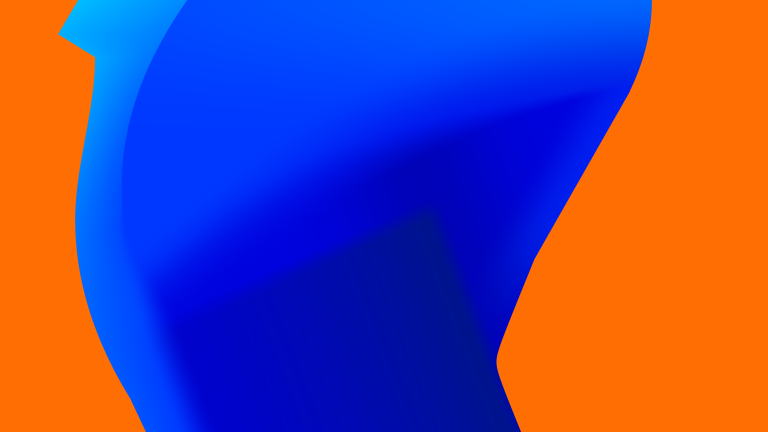
This background is drawn by a Shadertoy shader. Its source:

```glsl
// A folded blue ribbon on flat orange. Its outline and creases are curves of
// the form x(y) or y(x); signed offsets from them drive the soft gradients.
// Lengths are in canvas heights, with the origin at the lower left.

#define ORANGE      vec3(1.0, 0.43, 0.01)
#define FACE_BLUE   vec3(0.0, 0.22, 0.99)
#define FOLD_BLUE   vec3(0.0, 0.07, 0.91)
#define PANEL_LEFT  vec3(0.0, 0.01, 0.80)
#define PANEL_RIGHT vec3(0.0, 0.08, 0.54)
#define APEX        vec2(1.0, 0.52)
#define LEAN        0.39
#define CREASE_BLUR 0.10
#define PANEL_BLUR  0.03

// Antialiased coverage of the region where d is positive.
float cover(float d) {
    float pixel = max(length(vec2(dFdx(d), dFdy(d))), 1e-5);
    return clamp(0.5 + d / pixel, 0.0, 1.0);
}

// Outer left outline: notched top, shallow S, straight foot.
float leftEdge(float y) {
    float drop = 1.0 - y;
    float notch = max(0.181 - 0.588 * drop, 0.134 + 1.609 * (drop - 0.079));
    float sway = 0.174 + 0.046 * smoothstep(0.491, 0.868, y);
    float sag = max(0.491 - y, 0.0);
    float foot = 0.303 + 0.47 * (0.074 - y);
    float body = y < 0.074 ? foot : sway + 0.745 * sag * sag;
    return y > 0.868 ? notch : body;
}

// Outer right outline: rounded waist, long diagonal, curved cap.
float rightEdge(float y) {
    float waist = 1.139 + 0.41 * length(vec2(y - 0.162, 0.025));
    float diagonal = waist + 0.16 * max(y - 0.40, 0.0);
    float cap = 1.509 - 1.15 * (1.0 - y) * (1.0 - y);
    return y > 0.79 ? min(diagonal, cap) : diagonal;
}

// Crease between the pale side band and the main face.
float creaseEdge(float y) {
    float arc = 0.282 + 0.82 * (y - 0.57) * (y - 0.57);
    float line = 0.511 - 0.377 * y;
    return mix(line, arc, smoothstep(0.25, 0.5, y));
}

// Arched fold where the bright face turns into shade.
float foldHeight(float x) {
    return -0.130 + x * (1.104 - 0.322 * x);
}

// Shaded underside with its dark, tilted panel.
vec3 shadeColor(vec2 p, float right) {
    float across = p.x + LEAN * p.y;
    float apexAcross = APEX.x + LEAN * APEX.y;
    float dip = (across - apexAcross) / 0.2;
    vec3 shade = vec3(0.0, 0.01, 0.87 - 0.15 * exp(-dip * dip));

    // Light catching the right rim
    float rim = 1.0 - smoothstep(0.0, 0.14, right - p.x);
    shade += vec3(0.0, 0.11, 0.07) * rim * smoothstep(0.2, 0.5, p.y);

    float t = clamp((across - 0.515) / (apexAcross - 0.515), 0.0, 1.0);
    vec3 panel = mix(PANEL_LEFT, PANEL_RIGHT, t * mix(0.7, 1.0, t));
    float below = APEX.y + 0.446 * (p.x - APEX.x) - p.y;
    float inside = smoothstep(-PANEL_BLUR, PANEL_BLUR, below)
                 * smoothstep(-PANEL_BLUR, PANEL_BLUR, apexAcross - across);
    return mix(shade, panel, inside);
}

// Bright face: deep blue by the fold, lighter toward the upper right.
vec3 faceColor(vec2 p, float rise) {
    float lift = (0.02 + 0.12 * p.x) * smoothstep(0.68, 1.02, p.y);
    vec3 blue = mix(FOLD_BLUE, FACE_BLUE, smoothstep(0.0, 0.25, rise));
    return blue + vec3(0.0, lift, 0.01);
}

// Side band, running from blue at the foot to cyan at the top.
vec3 bandColor(float y, float depth) {
    float green = 0.32 + 0.18 * y + 0.24 * y * y;
    return vec3(0.0, green - 0.2 * clamp(depth, 0.0, 1.0), 1.0);
}

void mainImage(out vec4 fragColor, in vec2 fragCoord) {
    vec2 p = fragCoord / iResolution.y;
    float left = leftEdge(p.y);
    float right = rightEdge(p.y);
    float crease = creaseEdge(p.y);

    // Bright face over shade; the fold sharpens to the right
    float rise = p.y - foldHeight(p.x);
    float foldBlur = mix(0.2, 0.025, smoothstep(0.4, 1.35, p.x));
    float lit = smoothstep(-0.25 * foldBlur, foldBlur, rise);
    vec3 color = mix(shadeColor(p, right), faceColor(p, rise), lit);

    // Side band; its crease is crisp above and dissolves below
    float blur = CREASE_BLUR * (1.0 - smoothstep(0.2, 0.56, p.y));
    float offset = crease - p.x;
    float soft = smoothstep(0.0, max(blur, 1e-4), offset);
    float band = mix(cover(offset), soft, smoothstep(0.0, 0.01, blur));
    color = mix(color, bandColor(p.y, (p.x - left) / (crease - left)), band);

    // Cut the ribbon out of the ground
    float ribbon = cover(p.x - left) * cover(right - p.x);
    fragColor = vec4(mix(ORANGE, color, ribbon), 1.0);
}
```
